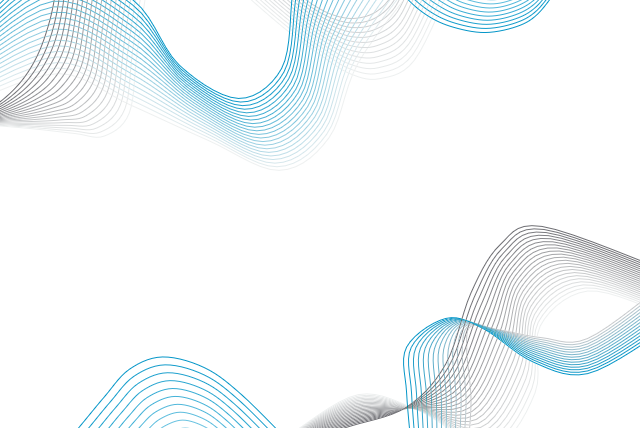
Reproduce this background procedurally as a Shadertoy shader.

```glsl
#define KNOTS 8
#define STEPS_PER_SPAN 7
#define LINE_WIDTH 0.23
#define PAPER vec3(1.0)
#define BLUE vec3(0.0, 0.58, 0.78)
#define SKY vec3(0.45, 0.78, 0.89)
#define GRAY vec3(0.42, 0.42, 0.44)
#define SILVER vec3(0.78, 0.79, 0.8)
#define MIST vec3(0.93, 0.94, 0.94)

// Catmull-Rom spline through all knots, u runs from 0 to KNOTS - 1
vec2 spline(vec2 knots[KNOTS], float u) {
    int i = min(int(u), KNOTS - 2);
    float t = u - float(i);
    vec2 before = knots[max(i - 1, 0)];
    vec2 start = knots[i];
    vec2 end = knots[i + 1];
    vec2 after = knots[min(i + 2, KNOTS - 1)];
    vec2 cubic = 3.0 * (start - end) + after - before;
    vec2 square = 2.0 * before - 5.0 * start + 4.0 * end - after;
    return start + 0.5 * t * (end - before + t * (square + t * cubic));
}

float segmentDistance(vec2 p, vec2 a, vec2 b) {
    vec2 ap = p - a, ab = b - a;
    return length(ap - ab * clamp(dot(ap, ab) / max(dot(ab, ab), 1e-6), 0.0, 1.0));
}

// Family of lines blended from one spline to another, with a colour fade
void ribbon(inout vec3 color, vec2 p, float pixel, vec2 first[KNOTS], vec2 last[KNOTS],
            int count, vec3 firstInk, vec3 lastInk) {
    float reach = 0.5 * (LINE_WIDTH + pixel);
    vec2 a0 = first[0], b0 = last[0];
    for (int i = 1; i <= (KNOTS - 1) * STEPS_PER_SPAN; i++) {
        float u = float(i) / float(STEPS_PER_SPAN);
        vec2 a1 = spline(first, u), b1 = spline(last, u);
        vec2 low = min(min(a0, a1), min(b0, b1)) - reach;
        vec2 high = max(max(a0, a1), max(b0, b1)) + reach;
        // Only strips that can touch this point are drawn
        if (all(greaterThan(p, low)) && all(lessThan(p, high))) {
            for (int k = 0; k < count; k++) {
                float s = float(k) / float(count - 1);
                float d = segmentDistance(p, mix(a0, b0, s), mix(a1, b1, s));
                float cover = clamp((reach - d) / pixel, 0.0, 1.0);
                color = min(color, mix(PAPER, mix(firstInk, lastInk, s), cover));
            }
        }
        a0 = a1;
        b0 = b1;
    }
}

void mainImage(out vec4 fragColor, in vec2 fragCoord) {
    // Canvas units: 150 wide, 100 high
    vec2 p = fragCoord / iResolution.xy * vec2(150.0, 100.0);
    float pixel = 100.0 / iResolution.y;
    vec3 color = PAPER;

    // Upper left: long blue wave
    ribbon(color, p, pixel,
        vec2[KNOTS](vec2(-7.8, 92.2), vec2(11.7, 108.8), vec2(31.2, 100), vec2(42, 84.8),
                    vec2(55.9, 77), vec2(66, 84), vec2(68.4, 100), vec2(68.8, 111.7)),
        vec2[KNOTS](vec2(-7.8, 75.6), vec2(13.7, 82.8), vec2(30.3, 75.6), vec2(48.8, 67.2),
                    vec2(65.4, 60.2), vec2(77.1, 67.8), vec2(84, 85.4), vec2(97.7, 103.9)),
        21, BLUE, MIST);

    // Upper left: gray fan
    ribbon(color, p, pixel,
        vec2[KNOTS](vec2(-13.7, 70.7), vec2(-5.9, 72.7), vec2(0, 76.2), vec2(4.9, 80.9),
                    vec2(8.4, 86.3), vec2(10.9, 92.6), vec2(12.7, 100), vec2(13.7, 109.8)),
        vec2[KNOTS](vec2(-13.7, 71.7), vec2(-3.9, 70.9), vec2(7.8, 69.9), vec2(17.6, 68.8),
                    vec2(24.4, 68.2), vec2(30.3, 73.6), vec2(32.2, 88.3), vec2(35.2, 107.8)),
        20, GRAY, MIST);

    // Top centre: pale gray cups
    ribbon(color, p, pixel,
        vec2[KNOTS](vec2(64.5, 107.8), vec2(68.4, 102.9), vec2(73.2, 99), vec2(78.1, 96.5),
                    vec2(83, 95.7), vec2(87.9, 97.1), vec2(91.8, 101), vec2(94.7, 107.8)),
        vec2[KNOTS](vec2(54.7, 103.9), vec2(59.6, 99.4), vec2(67.4, 92.8), vec2(75.2, 87.1),
                    vec2(82, 82.8), vec2(88.9, 81.6), vec2(97.1, 85.9), vec2(105.5, 103)),
        13, SILVER, MIST);

    // Top right: blue bowl
    ribbon(color, p, pixel,
        vec2[KNOTS](vec2(88.9, 107.8), vec2(95.3, 100.4), vec2(100.6, 96.1), vec2(106.4, 93.6),
                    vec2(113.7, 92.4), vec2(121.1, 93.8), vec2(126, 96.7), vec2(130.9, 102.9)),
        vec2[KNOTS](vec2(97.7, 109.8), vec2(101.6, 107.8), vec2(105.5, 104.9), vec2(109.4, 102.3),
                    vec2(115.2, 101), vec2(120.1, 102), vec2(125, 104.9), vec2(128.9, 109.8)),
        10, BLUE, SKY);

    // Bottom left: blue hill
    ribbon(color, p, pixel,
        vec2[KNOTS](vec2(11.7, -7.8), vec2(18.4, 0), vec2(24.4, 7.2), vec2(30.3, 13.7),
                    vec2(38.1, 16.6), vec2(47.9, 14.1), vec2(56.6, 7.8), vec2(68.4, -3.9)),
        vec2[KNOTS](vec2(33.2, -7.8), vec2(35.2, -5.5), vec2(37.1, -3.1), vec2(39.6, -1.2),
                    vec2(43.4, 0), vec2(47.5, -1.2), vec2(50.8, -3.5), vec2(54.7, -7.4)),
        10, BLUE, SKY);

    // Lower right: gray crest
    ribbon(color, p, pixel,
        vec2[KNOTS](vec2(68.4, -3.5), vec2(82, 0.4), vec2(95.3, 4.9), vec2(104.5, 15),
                    vec2(110.4, 31.6), vec2(117.2, 42.8), vec2(127, 47.1), vec2(154.3, 37.5)),
        vec2[KNOTS](vec2(69.3, -0.6), vec2(84, 7.8), vec2(97.7, 4.3), vec2(115.2, -4.5),
                    vec2(125.4, 8.2), vec2(126.6, 23.8), vec2(137.7, 32), vec2(154.3, 27.3)),
        22, GRAY, MIST);

    // Lower right: pinched blue ribbon
    ribbon(color, p, pixel,
        vec2[KNOTS](vec2(96.5, -5.5), vec2(95.3, 8.2), vec2(95.3, 18.9), vec2(104.5, 25.6),
                    vec2(113.3, 23.2), vec2(125, 15.4), vec2(137.7, 12.7), vec2(154.3, 21.9)),
        vec2[KNOTS](vec2(109.4, -7.4), vec2(110.4, 6.3), vec2(109.4, 18), vec2(110.4, 23.8),
                    vec2(117.2, 22.9), vec2(127, 21.1), vec2(137.7, 20.9), vec2(154.3, 32.6)),
        14, BLUE, SILVER);

    fragColor = vec4(color, 1.0);
}
```
